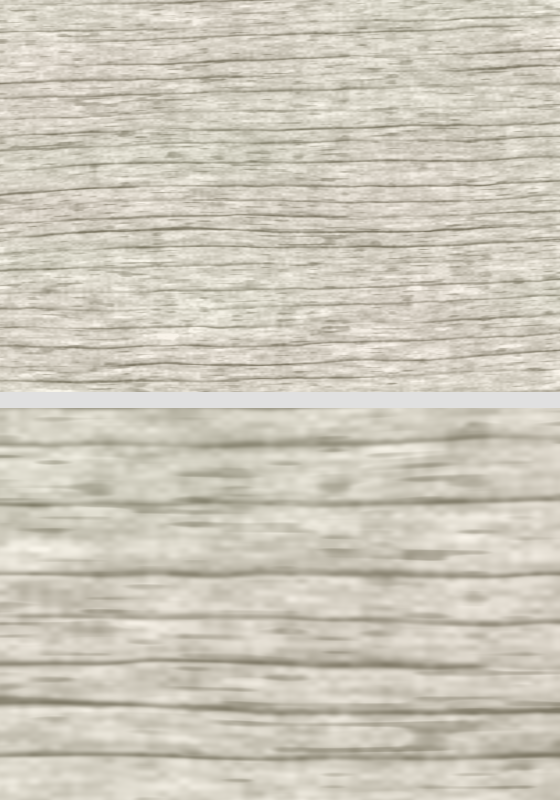
Top: the whole. Bottom: its middle third, enlarged.
Reproduce this texture procedurally as a WebGL 1 fragment shader.

```glsl
precision highp float;
uniform vec2 u_resolution;

// Palette: ends of the tonal ramp and a faint warm drift
const vec3 DARK_GROOVE = vec3(0.50, 0.48, 0.405);
const vec3 PALE_WOOD = vec3(0.93, 0.912, 0.868);
const vec3 PINK_DRIFT = vec3(0.012, -0.006, 0.006);

// Tones, measured on the red channel
const float BASE_TONE = 0.850;
const float GROOVE_DEPTH = 0.27;
const float HALO_DEPTH = 0.035;
const float PORE_DEPTH = 0.15;
const float FLECK_LIFT = 0.06;
const float CLOUD_CONTRAST = 0.045;
const float BLOTCH_CONTRAST = 0.045;
const float FIBER_CONTRAST = 0.105;
const float THREAD_CONTRAST = 0.105;
const float SPECK_CONTRAST = 0.085;

// Sizes, in canvas heights
const float GROOVE_COUNT = 22.0;
const float GROOVE_BELOW = 0.0025;
const float GROOVE_ABOVE = 0.0036;
const float HALO_WIDTH = 0.010;
const float GRAIN_SLOPE = 0.022;

// Noise frequencies along and across the grain
const vec2 CLOUD_FREQ = vec2(3.0, 15.0);
const vec2 BLOTCH_FREQ = vec2(38.0, 22.0);
const vec2 FIBER_FREQ = vec2(16.0, 95.0);
const vec2 THREAD_FREQ = vec2(30.0, 185.0);
const vec2 SPECK_FREQ = vec2(110.0, 190.0);
const vec2 PORE_FREQ = vec2(25.0, 185.0);
const vec2 FLECK_FREQ = vec2(16.0, 105.0);

float hash(vec2 p) {
  vec3 q = fract(p.xyx * 0.1031);
  q += dot(q, q.yzx + 33.33);
  return fract((q.x + q.y) * q.z);
}

float noise(vec2 p) {
  vec2 cell = floor(p);
  vec2 f = fract(p);
  f = f * f * (3.0 - 2.0 * f);
  float low = mix(hash(cell), hash(cell + vec2(1.0, 0.0)), f.x);
  float high = mix(hash(cell + vec2(0.0, 1.0)), hash(cell + 1.0), f.x);
  return mix(low, high, f.y);
}

// Noise centred on zero; the seed shifts it to an unrelated region
float signedNoise(vec2 p, float seed) {
  return noise(p + vec2(seed * 17.3, seed * 31.7)) - 0.5;
}

// Bends the plane so that the grain climbs gently and waves
vec2 followGrain(vec2 p) {
  float wave = 0.030 * signedNoise(p * vec2(1.7, 2.6), 1.0);
  wave += 0.007 * signedNoise(p * vec2(6.0, 9.0), 2.0);
  return vec2(p.x, p.y - GRAIN_SLOPE * p.x + wave + 1.0);
}

// Darkening by the long grooves: x is the crisp line, y its soft halo
vec2 grooves(vec2 g) {
  vec2 shade = vec2(0.0);
  float row = floor(g.y * GROOVE_COUNT);
  for (int i = -1; i <= 1; i++) {
    float id = row + float(i);
    float wobble = 0.006 * signedNoise(vec2(g.x * 4.5, id * 7.0), 3.0)
                 + 0.0035 * signedNoise(vec2(g.x * 21.0, id * 5.0), 4.0);
    float centre = (id + 0.5 + 0.62 * (hash(vec2(id, 9.0)) - 0.5)) / GROOVE_COUNT;
    float d = g.y - centre - wobble;
    float width = d < 0.0 ? GROOVE_BELOW : GROOVE_ABOVE;
    width *= 0.7 + 0.6 * noise(vec2(g.x * 12.0, id * 11.0));
    float along = noise(vec2(g.x * 4.5 + id * 3.7, id * 13.0));
    float strength = mix(0.6, 1.0, hash(vec2(id, 41.0)))
                   * mix(0.35, 1.1, smoothstep(0.1, 0.65, along));
    float crisp = d / width;
    float soft = (d - 0.5 * HALO_WIDTH) / HALO_WIDTH;
    shade = max(shade, strength * vec2(exp(-crisp * crisp), exp(-soft * soft)));
  }
  return shade;
}

// Short dark dashes that gather in loose clusters
float pores(vec2 g) {
  float cluster = noise(g * vec2(7.0, 27.0) + 71.0);
  float threshold = mix(0.78, 0.52, cluster);
  return smoothstep(threshold, threshold + 0.36, noise(g * PORE_FREQ + 23.0));
}

// Small bright streaks, denser toward the bottom
float flecks(vec2 g, float height) {
  float threshold = mix(0.66, 0.76, smoothstep(0.1, 0.4, height));
  return smoothstep(threshold, threshold + 0.2, noise(g * FLECK_FREQ + 57.0));
}

void main() {
  vec2 p = gl_FragCoord.xy / u_resolution.y;
  vec2 g = followGrain(p);

  // Mottled ground
  float tone = BASE_TONE;
  tone += CLOUD_CONTRAST * signedNoise(g * CLOUD_FREQ, 5.0);
  tone += BLOTCH_CONTRAST * signedNoise(g * BLOTCH_FREQ, 6.0);
  tone += FIBER_CONTRAST * signedNoise(g * FIBER_FREQ, 7.0);
  tone += THREAD_CONTRAST * signedNoise(g * THREAD_FREQ, 10.0);
  tone += SPECK_CONTRAST * signedNoise(g * SPECK_FREQ, 8.0);

  // Marks along the grain
  vec2 groove = grooves(g);
  tone += FLECK_LIFT * flecks(g, p.y);
  tone -= PORE_DEPTH * pores(g) * (1.0 - groove.x);
  tone -= GROOVE_DEPTH * groove.x + HALO_DEPTH * groove.y;

  float ramp = (tone - DARK_GROOVE.r) / (PALE_WOOD.r - DARK_GROOVE.r);
  vec3 color = mix(DARK_GROOVE, PALE_WOOD, clamp(ramp, 0.0, 1.1));
  color += PINK_DRIFT * signedNoise(g * vec2(2.2, 8.0), 9.0);
  gl_FragColor = vec4(color, 1.0);
}
```
